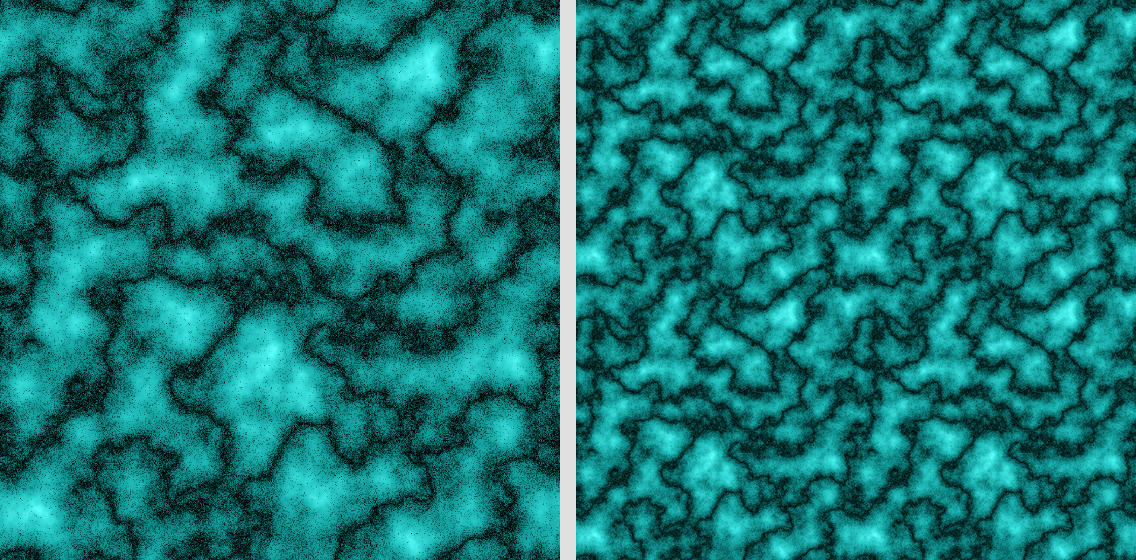
Left, the tile; right, the same tile 2 across and 2 down.
Give the GLSL for this texture, as a WebGL 2 fragment shader.

```glsl
#version 300 es
precision highp float;
precision highp int;

uniform vec2 u_resolution;
out vec4 fragColor;

// Integer hash giving two uniform values in 0..1
vec2 hash2(ivec2 cell, int seed) {
    uvec2 q = uvec2(cell) * 1664525u + uint(seed) * 747796u + 101390u;
    q.x += q.y * 1664525u;
    q.y += q.x * 1664525u;
    q ^= q >> 16u;
    q.x += q.y * 1664525u;
    q.y += q.x * 1664525u;
    q ^= q >> 16u;
    return vec2(q & 0xffffu) / 65535.0;
}

float cornerSlope(ivec2 cell, vec2 offset, int period, int seed) {
    ivec2 wrapped = (cell + period) % period;
    float angle = 6.28319 * hash2(wrapped, seed).x;
    return dot(vec2(cos(angle), sin(angle)), offset);
}

// Gradient noise that wraps after a whole number of cells
float gradientNoise(vec2 uv, int period, int seed) {
    vec2 p = uv * float(period);
    ivec2 cell = ivec2(floor(p));
    vec2 f = fract(p);
    vec2 s = f * f * f * (f * (f * 6.0 - 15.0) + 10.0);
    float a = cornerSlope(cell, f, period, seed);
    float b = cornerSlope(cell + ivec2(1, 0), f - vec2(1, 0), period, seed);
    float c = cornerSlope(cell + ivec2(0, 1), f - vec2(0, 1), period, seed);
    float d = cornerSlope(cell + ivec2(1, 1), f - vec2(1, 1), period, seed);
    return mix(mix(a, b, s.x), mix(c, d, s.x), s.y);
}

// Folded octaves: zero crossings become dark veins between clouds
float cloudHeight(vec2 uv) {
    float sum = 0.0;
    float amplitude = 1.0;
    int period = 5;
    for (int octave = 0; octave < 7; octave++) {
        sum += amplitude * gradientNoise(uv, period, octave + 3);
        amplitude *= 0.52;
        period *= 2;
    }
    return 4.0 * abs(sum);
}

vec3 cloudColor(float height) {
    float level = 0.45 + 0.13 * height + 0.02 * height * height;
    float glow = pow(level, 4.0);
    return vec3(0.04 * level + 0.33 * glow, level, 0.985 * level);
}

void main() {
    float height = cloudHeight(gl_FragCoord.xy / u_resolution);
    vec3 lit = cloudColor(height);
    float speckDensity = 0.82 * exp(-1.9 * height);

    // Fine black specks, averaged over four samples per pixel
    vec3 color = vec3(0.0);
    for (int i = 0; i < 4; i++) {
        vec2 jitter = vec2(i % 2, i / 2) * 0.5 - 0.25;
        ivec2 grain = ivec2(floor((gl_FragCoord.xy + jitter) / u_resolution * 1024.0));
        vec2 random = hash2(grain, 31);
        vec3 speck = mix(vec3(0.0, 0.07, 0.01), vec3(0.0, 0.0, 0.05), random.y);
        color += 0.25 * (random.x < speckDensity ? speck : lit);
    }
    fragColor = vec4(color, 1.0);
}
```
